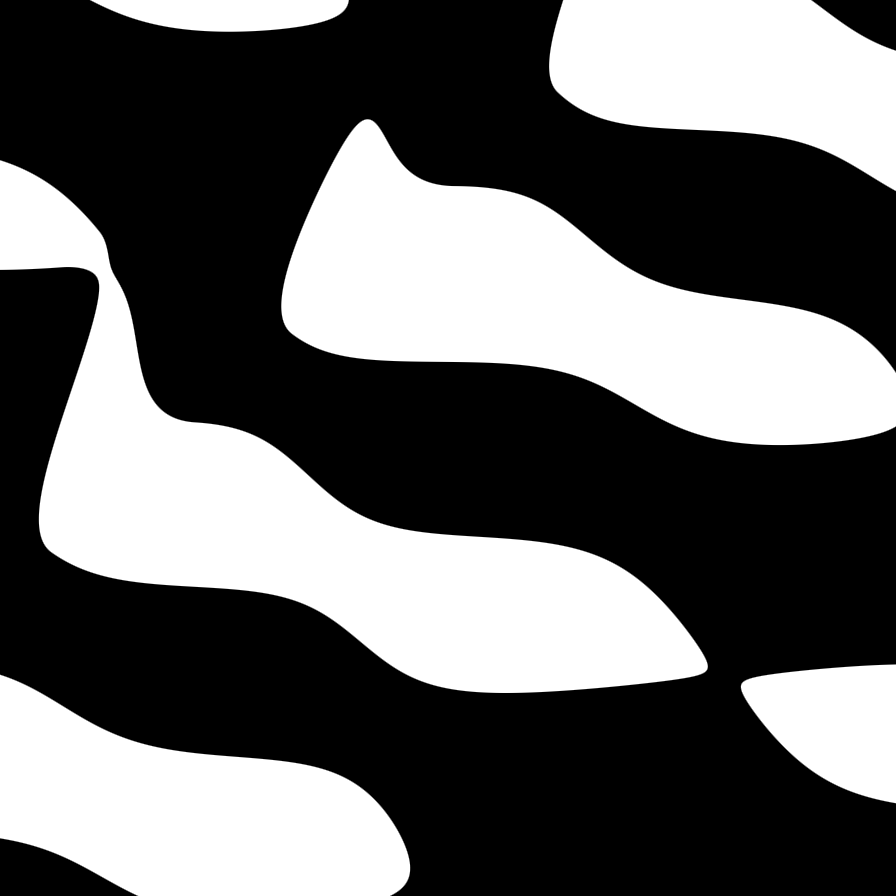
Give the GLSL for this pattern, as a Shadertoy shader.

```glsl
// Black and white labyrinth of slanting, wavy bands that pinch off into rounded lobes.

const float TAU = 6.2831853;

// Cosine ripple: direction holds the cycles per canvas unit along each axis.
float ripple(vec2 p, vec2 direction, float offset) {
    return cos(TAU * (dot(p, direction) - offset));
}

// Layered sines; the bands are where the sum is high.
float bandField(vec2 p) {
    // Steep crossing coordinate, one cycle per bulge along a band
    float across = dot(p, vec2(1.766, 1.943));

    // Rows slip sideways in one corner, so a band forks into its neighbour
    float slip = 0.75 * (1.0 - smoothstep(0.7, 1.3, across));
    float rows = ripple(p, vec2(-0.883, 2.872), 0.46 - slip);

    float bulges = 0.48 * cos(TAU * (across - 0.38));
    float gaps = -0.42 * ripple(p, vec2(0.792), 0.2475);
    float drift = 0.18 * ripple(p, vec2(0.476, 2.028), 0.848);
    return rows + bulges + gaps + drift;
}

void mainImage(out vec4 fragColor, in vec2 fragCoord) {
    vec2 p = fragCoord / iResolution.y;
    p.y = 1.0 - p.y; // measure downwards from the top edge

    // Threshold with an edge one pixel wide
    float field = bandField(p) - 0.29;
    float white = clamp(0.5 + field / max(fwidth(field), 1e-5), 0.0, 1.0);
    fragColor = vec4(vec3(white), 1.0);
}
```
